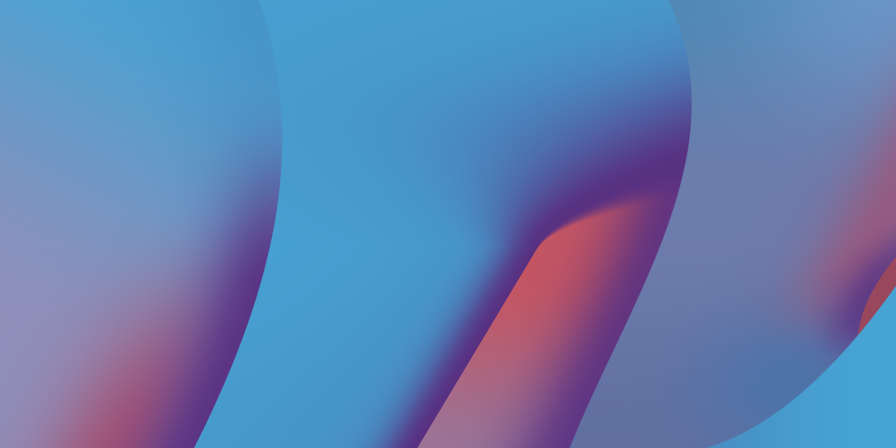
This background is drawn by a WebGL 1 fragment shader. Its source:

```glsl
precision highp float;
// Abstract folded sheets: blue, slate and lavender panels with curved rims.
// Each rim is a polynomial curve; soft purple shadows and coral glows are
// gaussians of the distance to those curves.

#define SKY vec3(0.275, 0.640, 0.830)
#define STEEL vec3(0.285, 0.520, 0.730)
#define LAVENDER vec3(0.560, 0.560, 0.730)
#define SLATE vec3(0.425, 0.485, 0.675)
#define PURPLE vec3(0.345, 0.190, 0.510)
#define CORAL vec3(0.770, 0.335, 0.385)
#define ROSE vec3(0.650, 0.310, 0.440)
#define MAUVE vec3(0.600, 0.460, 0.600)

uniform vec2 u_resolution;

float glow(float d, float width) {
  return exp(-d * d / (width * width));
}

// 1 below the low limit, 0 above the high limit
float fade(float low, float high, float v) {
  return 1.0 - smoothstep(low, high, v);
}

// Anti-aliased coverage of the positive side
float cover(float d) {
  float px = 0.8 / u_resolution.y;
  return smoothstep(-px, px, d);
}

// Bulging right rim: x as a function of height
float rim(float y, vec2 peak, float bend, float skew) {
  float d = y - peak.y;
  return peak.x - d * d * (bend + skew * d);
}

vec3 leftPanel(vec2 p, float inset) {
  vec3 col = mix(SKY, LAVENDER, smoothstep(-0.3, 0.75, 1.0 - p.y - 0.5 * p.x));
  col = mix(col, STEEL, 0.45 * glow(inset, 0.2) * smoothstep(0.4, 0.8, p.y));
  col = mix(col, ROSE, 0.9 * glow(inset - 0.17, 0.17) * fade(0.0, 0.55, p.y));
  return mix(col, PURPLE, 0.95 * glow(inset, 0.13) * fade(0.35, 0.8, p.y));
}

vec3 middlePanel(vec2 p, float inset) {
  // Fold line: straight below, turning right near its tip
  float turn = max(p.y - 0.45, 0.0);
  float slope = 0.6 + 12.0 * turn;
  float fold = (p.x - 0.93 - 0.6 * p.y - 6.0 * turn * turn)
             / sqrt(1.0 + slope * slope);
  float outside = max(-fold, 0.0);

  // Blue sheet with the shadow cast by the fold
  vec3 sheet = mix(SKY, STEEL, 0.85 * exp(-outside / 0.24));
  sheet = mix(sheet, STEEL, 0.2 * fade(0.0, 0.5, p.y));
  float spread = 0.07 + 0.07 * smoothstep(0.4, 0.8, p.y);
  sheet = mix(sheet, PURPLE, glow(outside, spread));

  // Coral underside, sharp below and melting into purple at the tip
  vec3 under = mix(MAUVE, CORAL, smoothstep(-0.05, 0.4, p.y));
  under = mix(under, PURPLE, 0.9 * glow(inset, 0.13));
  float melt = smoothstep(0.44, 0.62, p.y);
  float soft = 1.2 / u_resolution.y + 0.11 * melt;
  return mix(sheet, under, smoothstep(0.0, soft, fold));
}

vec3 rightPanel(vec2 p) {
  vec3 top = mix(vec3(0.31, 0.54, 0.71), vec3(0.41, 0.59, 0.78),
                 smoothstep(1.5, 2.0, p.x));
  vec3 col = mix(SLATE, top, smoothstep(0.55, 1.05, p.y));
  col = mix(col, vec3(0.38, 0.44, 0.63), fade(0.0, 0.5, p.y));
  col = mix(col, vec3(0.28, 0.45, 0.67),
            0.8 * glow(length((p - vec2(1.76, 0.14)) * vec2(0.8, 1.0)), 0.15));

  // Rose glow and purple shade beside the sliver
  float axis = (p.x - 2.0 - 0.54 * (p.y - 0.557)) * 0.88;
  col = mix(col, ROSE, 0.7 * glow(axis, 0.11) * smoothstep(0.2, 0.42, p.y));
  float s = p.y - 0.245;
  float sliver = p.x - 1.914 - 0.1 * s - 2.07 * s * s;
  col = mix(col, PURPLE, 0.8 * glow(sliver, 0.075)
            * smoothstep(0.14, 0.3, p.y) * fade(0.35, 0.6, p.y));
  return mix(col, vec3(0.60, 0.28, 0.36), cover(sliver) * step(0.0, s));
}

void main() {
  vec2 p = gl_FragCoord.xy / u_resolution * vec2(2.0, 1.0);

  // Lower right backdrop below the sweeping arc
  vec3 col = mix(STEEL, SKY, smoothstep(1.4, 1.95, p.x));
  float t = p.x - 1.5755;
  float arc = p.y - t * (0.296 + 1.312 * t);
  col = mix(col, rightPanel(p), max(cover(arc * 0.75), step(t, 0.0)));

  // Panels stacked from right to left
  float middleInset = rim(p.y, vec2(1.544, 0.77), 0.86, 0.52) - p.x;
  col = mix(col, middlePanel(p, middleInset), cover(middleInset));
  float leftInset = rim(p.y, vec2(0.63, 0.69), 0.51, 0.14) - p.x;
  col = mix(col, leftPanel(p, leftInset), cover(leftInset));

  gl_FragColor = vec4(col, 1.0);
}
```
